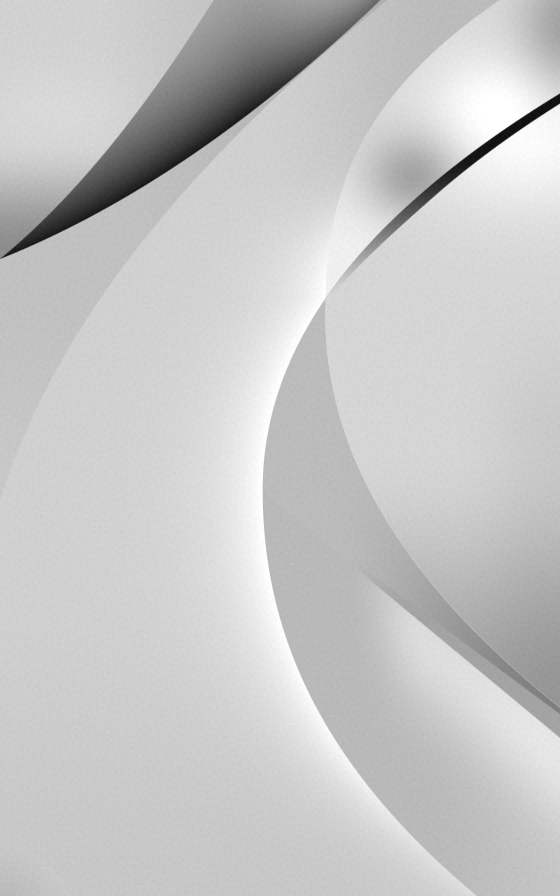
A Shadertoy shader for this background:

```glsl
// Overlapping curved grey paper sheets with soft glows, deep folds and fine grain.

// Tuning: the design space is 1.0 wide and 1.6 high, y pointing down
const vec2 DESIGN_SIZE = vec2(1.0, 1.6);
const float GAP_GREY = 0.755;
const float SHEET_GREY = 0.815;
const float CRESCENT_GREY = 0.735;
const float DOME_GREY = 0.835;
const float FOLD_DARK = 0.09;
const float RIM_GLOW = 0.19;
const float RIM_WIDTH = 0.075;
const float BAND_WIDTH = 0.029;
const float GRAIN_SCALE = 210.0;
const float GRAIN_AMOUNT = 0.03;

// Leftmost point of each bow, then its square and cubic bend above and below
const vec2 RIM_TIP = vec2(0.469, 0.875);
const vec4 RIM_BEND = vec4(0.864, 0.276, 0.528, 0.276);
const vec2 DOME_TIP = vec2(0.581, 0.5625);
const vec4 DOME_BEND = vec4(0.336, 1.152, 0.768, 0.12);

// Corner disc: centre and radius
const vec3 DISC = vec3(-0.021, 1.66, 0.158);

vec2 hashGradient(vec2 cell) {
    vec3 q = fract(cell.xyx * vec3(0.1031, 0.1030, 0.0973));
    q += dot(q, q.yzx + 33.33);
    return fract((q.xx + q.yz) * q.zy) * 2.0 - 1.0;
}

float gradientNoise(vec2 p) {
    vec2 i = floor(p), f = fract(p);
    vec2 u = f * f * (3.0 - 2.0 * f);
    vec2 e = vec2(0.0, 1.0);
    float top = mix(dot(hashGradient(i), f),
                    dot(hashGradient(i + e.yx), f - e.yx), u.x);
    float low = mix(dot(hashGradient(i + e.xy), f - e.xy),
                    dot(hashGradient(i + e.yy), f - e.yy), u.x);
    return mix(top, low, u.y);
}

// Antialiased coverage, 1 where d is positive
float cover(float d) {
    return clamp(0.5 + d / max(fwidth(d), 1e-5), 0.0, 1.0);
}

// x position of a bow-shaped edge at height y
float bow(float y, vec2 tip, vec4 bend) {
    float d = y - tip.y;
    vec2 k = d < 0.0 ? bend.xy : bend.zw;
    return tip.x + d * d * (k.x + k.y * abs(d));
}

// Soft elliptical spot
float spot(vec2 p, vec2 centre, vec2 size) {
    vec2 q = (p - centre) / size;
    return exp(-dot(q, q));
}

void mainImage(out vec4 fragColor, in vec2 fragCoord) {
    vec2 p = fragCoord / iResolution.xy * DESIGN_SIZE;
    p.y = DESIGN_SIZE.y - p.y;

    float rimX = bow(p.y, RIM_TIP, RIM_BEND);
    float domeX = bow(p.y, DOME_TIP, DOME_BEND);
    float inRim = cover(p.x - rimX);
    float inDome = cover(p.x - domeX);

    // Main sheet with a glowing right rim
    float rise = 0.896 - p.y;
    float sheetX = rise * (0.304 + 0.523 * max(rise, 0.0));
    float sheet = SHEET_GREY - 0.035 * smoothstep(1.0, 1.6, p.y);
    sheet -= 0.08 * smoothstep(0.45, 0.8, p.x) * (1.0 - smoothstep(0.2, 0.5, p.y));
    float rimFade = smoothstep(0.28, 0.54, p.y) * (1.0 - 0.5 * smoothstep(1.3, 1.6, p.y));
    float rimGap = max(min(rimX, domeX) - p.x, 0.0);
    sheet += RIM_GLOW * rimFade * exp(-rimGap / RIM_WIDTH);
    float gap = GAP_GREY - 0.06 * smoothstep(0.2, 0.65, p.x) + 0.03 * smoothstep(0.5, 0.9, p.y);
    float grey = mix(gap, sheet, cover(p.x - sheetX));

    // Dark fold and pale panel in the upper left
    float foldDepth = 0.4625 - p.x * (0.40 + 0.413 * p.x) - p.y;
    float fold = FOLD_DARK + 0.65 * (1.0 - exp(-max(foldDepth, 0.0) / 0.13));
    fold += 0.32 * smoothstep(0.42, 0.7, p.x);
    grey = mix(grey, fold, cover(foldDepth));
    float panelDepth = 0.4625 - p.x * (0.82 + 1.03 * p.x) - p.y;
    float panel = 0.82 - 0.05 * smoothstep(0.15, 0.4, p.x);
    panel += 0.03 * spot(p, vec2(0.1, 0.2), vec2(0.15, 0.08));
    panel -= 0.27 * smoothstep(0.25, 0.45, p.y);
    grey = mix(grey, panel, cover(panelDepth));

    // Upper right sheet: highlights and shadow blots
    float upper = 0.85 + 0.09 * smoothstep(0.2, 0.45, p.y);
    upper += 0.17 * spot(p, vec2(0.89, 0.2), vec2(0.12, 0.1));
    upper -= 0.26 * spot(p, vec2(0.74, 0.32), vec2(0.085, 0.075));
    upper -= 0.22 * spot(p, vec2(1.01, 0.05), vec2(0.08, 0.11));
    grey = mix(grey, upper, inDome);

    // Crescent, with a shadow, a strip and a lit leaf at the lower right
    float stripTop = p.y - 1.004 - 0.743 * (p.x - 0.635);
    float stripEnd = p.y - 1.0146 - 0.83 * (p.x - 0.635);
    float reveal = smoothstep(0.62, 0.76, p.x);
    float shade = smoothstep(0.58, 1.0, p.x) * smoothstep(-0.25, 0.0, stripTop);
    float crescent = CRESCENT_GREY - 0.24 * shade;
    float strip = mix(crescent, 0.64, reveal);
    float leaf = CRESCENT_GREY - 0.01 + 0.04 * smoothstep(0.75, 1.0, p.x);
    leaf += 0.14 * reveal * exp(-pow((stripEnd - 0.03) / 0.13, 2.0));
    crescent = mix(crescent, strip, cover(stripTop));
    crescent = mix(crescent, leaf, cover(stripEnd));
    grey = mix(grey, crescent, inRim);

    // Black band along the top of the dome, fading towards its tip
    float band = mix(0.07, 0.88, smoothstep(0.26, 0.57, p.y));
    grey = mix(grey, band, inRim * inDome);

    // Dome on the right
    float dome = DOME_GREY - 0.05 * smoothstep(0.8, 1.0, p.x) * smoothstep(0.5, 0.8, p.y);
    dome += 0.15 * spot(p, vec2(0.94, 0.25), vec2(0.2, 0.13));
    dome -= 0.2 * smoothstep(0.8, 1.25, p.y);
    float bandX = rimX + BAND_WIDTH * (1.0 - smoothstep(0.35, 0.62, p.y));
    grey = mix(grey, dome, inDome * cover(p.x - bandX));

    // Disc in the lower left corner
    float discDepth = DISC.z - length(p - DISC.xy);
    grey = mix(grey, 0.79 - 0.7 * max(discDepth, 0.0), cover(discDepth));

    grey += GRAIN_AMOUNT * gradientNoise(p * GRAIN_SCALE);
    fragColor = vec4(vec3(clamp(grey, 0.0, 1.0)), 1.0);
}
```
